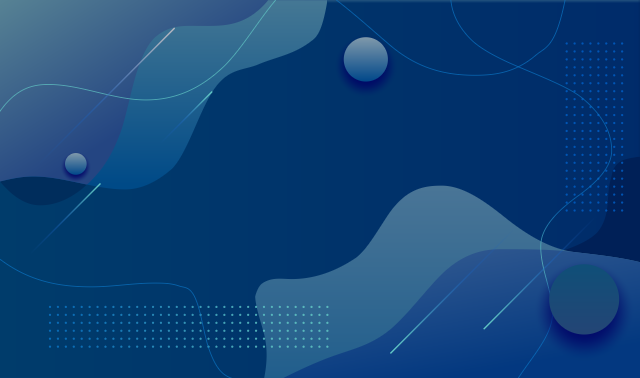
Give the GLSL for this background, as a WebGL 2 fragment shader.

```glsl
#version 300 es
precision highp float;
// Deep blue backdrop with fluid gradient waves, shaded discs, fine curves, rays and dot grids.
#define CANVAS vec2(7.68, 4.52)
#define CURVE_WIDTH 0.010
#define RAY_WIDTH 0.017
#define DOT_RADIUS 0.013
#define DOT_STEP 0.0951
#define TEAL vec3(0.38, 0.78, 0.77)
#define AZURE vec3(0.04, 0.45, 0.76)
#define SHADOW vec3(0.0, 0.01, 0.40)
uniform vec2 u_resolution;
out vec4 outColor;

vec2 p;                  // current point, y pointing down
float px;                // size of one pixel
vec3 color;
float along;             // coordinate that the spline runs along
vec3 last;               // last knot: position, height, slope
float height, slope;     // spline value and slope at the current point

float cover(float d) { return clamp(0.5 - d / px, 0.0, 1.0); }
void paint(vec3 tint, float alpha) { color = mix(color, tint, alpha); }
vec3 blend(vec3 a, vec3 b, float t) { return mix(a, b, clamp(t, 0.0, 1.0)); }

// Cubic Hermite spline, built knot by knot
void start(float axis, float x, float y, float m) {
  along = axis; last = vec3(x, y, m); height = y; slope = m;
}
void knot(float x, float y, float m) {
  float w = x - last.x, t = clamp((along - last.x) / w, 0.0, 1.0), s = 1.0 - t;
  if (along >= last.x) {
    height = s * s * ((1.0 + 2.0 * t) * last.y + t * w * last.z)
           + t * t * ((1.0 + 2.0 * s) * y - s * w * m);
    slope = 6.0 * s * t * (y - last.y) / w + s * (s - 2.0 * t) * last.z + t * (t - 2.0 * s) * m;
  }
  last = vec3(x, y, m);
}
float splineDist(float v) { return (v - height) / sqrt(1.0 + slope * slope); }
void stroke(float v, vec3 tint) {
  paint(tint, 0.75 * cover(abs(splineDist(v)) - 0.5 * CURVE_WIDTH));
}

// Diagonal ray that fades from a bright head to a blue tail
void ray(vec2 head, float size, vec3 tint) {
  vec2 w = p - head, span = vec2(-size, size);
  float h = clamp(dot(w, span) / dot(span, span), 0.0, 1.0);
  vec3 hue = mix(tint, vec3(0.1, 0.38, 0.75), smoothstep(0.0, 0.7, h));
  paint(hue, cover(length(w - span * h) - 0.5 * RAY_WIDTH) * (1.0 - h));
}

// Disc with a vertical gradient and a soft shadow below
void disc(vec2 center, float r, vec3 top, vec3 bottom) {
  vec2 q = (p - center) / r;
  paint(SHADOW, 0.85 - 0.85 * smoothstep(0.65, 1.45, length(q - vec2(0.0, 0.3))));
  paint(blend(top, bottom, 0.5 + 0.5 * q.y), cover((length(q) - 1.0) * r));
}

// Grid of dots starting at the given corner
void dots(vec2 corner, vec2 count, vec3 tint) {
  vec2 q = p - corner, cell = clamp(floor(q / DOT_STEP + 0.5), vec2(0.0), count - 1.0);
  paint(tint, 0.85 * cover(length(q - cell * DOT_STEP) - DOT_RADIUS));
}

void upperWaves() {
  start(p.x, 0.0, 2.17, -0.25); knot(0.4, 2.11, 0.0); knot(1.5, 2.265, 0.0);
  knot(2.05, 2.03, -0.85); knot(2.35, 1.5, -2.3); knot(2.56, 1.08, -1.5);
  knot(3.1, 0.77, -0.42); knot(3.75, 0.48, -0.8); knot(3.93, 0.0, -6.0);
  float wide = cover(splineDist(p.y));
  start(p.x, 0.0, 2.17, 1.2); knot(0.48, 2.455, 0.0); knot(1.15, 2.1, -1.1);
  knot(1.44, 1.6, -2.6); knot(1.63, 0.9, -3.3); knot(1.88, 0.43, -0.8);
  knot(2.4, 0.31, 0.0); knot(3.22, 0.0, -1.2);
  float narrow = cover(splineDist(p.y)), fade = 0.25 * p.x + 0.4 * p.y;
  paint(vec3(0.0, 0.175, 0.36), narrow);
  paint(blend(vec3(0.27, 0.47, 0.58), vec3(0.0, 0.29, 0.53), p.y / 2.2), wide);
  paint(blend(vec3(0.34, 0.51, 0.58), vec3(0.14, 0.27, 0.51), fade), narrow * wide);
}

void lowerWaves() {
  start(p.y, 1.87, 7.7, -8.0); knot(1.95, 7.42, -1.2); knot(2.14, 7.33, -0.3);
  knot(2.75, 7.19, -0.7); knot(3.01, 6.72, -3.0);
  paint(vec3(0.0, 0.125, 0.34), cover(-splineDist(p.x)));
  start(p.y, 3.5, 3.06, 0.0); knot(4.0, 3.17, 0.25); knot(4.52, 3.17, -0.2);
  float rightOf = cover(-splineDist(p.x));
  start(p.x, 3.06, 3.55, -3.5); knot(3.16, 3.38, -0.6); knot(3.5, 3.337, 0.0);
  knot(4.26, 3.09, -0.66); knot(4.65, 2.58, -1.5); knot(5.3, 2.22, 0.0);
  knot(6.06, 2.6, 0.8); knot(6.9, 3.015, 0.12); knot(7.7, 3.14, 0.25);
  paint(blend(vec3(0.29, 0.46, 0.59), vec3(0.13, 0.37, 0.55), p.y / 2.3 - 0.96),
        rightOf * cover(-splineDist(p.y)));
  start(p.x, 3.4, 4.52, -0.5); knot(3.99, 4.26, -0.36); knot(4.75, 3.88, -0.95);
  knot(5.26, 3.32, -1.05); knot(6.0, 2.98, 0.0); knot(6.9, 3.015, 0.12); knot(7.7, 3.14, 0.25);
  float fade = p.y / 1.5 + 0.12 * p.x - 2.66;
  paint(blend(vec3(0.18, 0.34, 0.56), vec3(0.01, 0.22, 0.5), fade), cover(-splineDist(p.y)));
}

void fineCurves() {
  start(p.x, 0.0, 1.33, -1.4); knot(0.58, 1.01, 0.0); knot(1.75, 1.195, 0.0);
  knot(2.68, 0.8, -0.95); knot(3.4, -0.1, -1.0); stroke(p.y, TEAL);
  start(p.x, 3.9, -0.1, 0.7); knot(4.68, 0.54, 0.85); knot(5.7, 0.9, 0.0);
  knot(6.43, 0.66, -0.85); knot(6.8, -0.1, -5.5); stroke(p.y, AZURE);
  start(p.y, 0.0, 5.41, 0.1); knot(0.47, 5.65, 1.0); knot(0.79, 6.2, 2.35);
  knot(1.175, 6.99, 1.2); knot(1.8, 7.34, 0.0); knot(2.34, 6.94, -1.4);
  knot(2.92, 6.49, -0.05); knot(3.75, 6.63, 0.0); knot(4.52, 6.22, -0.65);
  stroke(p.x, mix(TEAL, AZURE, smoothstep(0.0, 0.7, abs(p.y - 3.1))));
  start(p.x, 0.0, 3.1, 0.75); knot(1.1, 3.43, 0.0); knot(1.85, 3.385, 0.0); knot(2.15, 3.42, 0.35);
  knot(2.4, 3.74, 4.0); knot(2.5, 4.15, 3.0); knot(2.95, 4.6, 0.8); stroke(p.y, AZURE);
}

void main() {
  vec2 uv = gl_FragCoord.xy / u_resolution;
  p = vec2(uv.x, 1.0 - uv.y) * CANVAS;
  px = CANVAS.y / u_resolution.y;
  color = mix(vec3(0.0, 0.235, 0.42), vec3(0.0, 0.17, 0.415), uv.x);
  upperWaves(); lowerWaves();
  dots(vec2(0.6, 3.67), vec2(36, 6), mix(AZURE, TEAL, smoothstep(0.5, 3.6, p.x)));
  dots(vec2(6.8, 0.52), vec2(8, 22), vec3(0.0, 0.36, 0.76));
  fineCurves();
  ray(vec2(2.09, 0.34), 1.64, vec3(0.72, 0.72, 0.76)); ray(vec2(2.54, 1.1), 0.62, TEAL);
  ray(vec2(1.2, 2.2), 0.84, TEAL);
  ray(vec2(4.69, 4.22), -1.5, TEAL); ray(vec2(5.81, 3.93), -1.35, TEAL);
  vec3 silver = vec3(0.5, 0.6, 0.67), deep = vec3(0.0, 0.28, 0.54);
  disc(vec2(4.39, 0.71), 0.265, silver, deep); disc(vec2(0.91, 1.96), 0.13, silver, deep);
  disc(vec2(7.01, 3.58), 0.42, vec3(0.06, 0.31, 0.47), vec3(0.14, 0.27, 0.46));
  outColor = vec4(color, 1.0);
}
```
